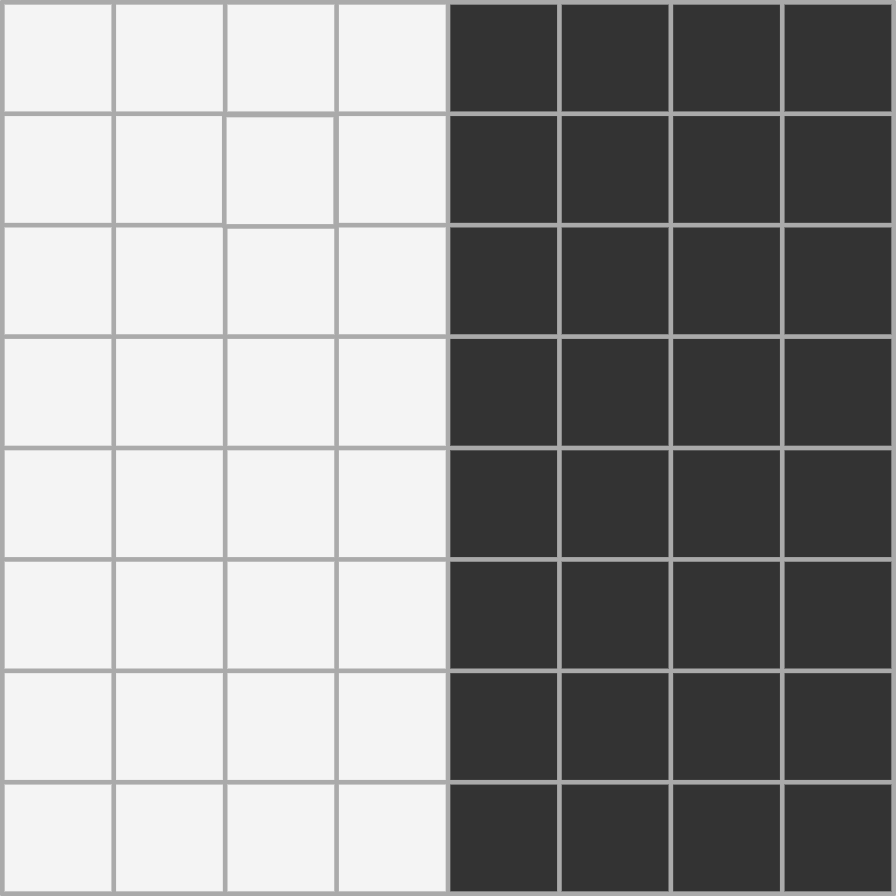
Write a WebGL 1 fragment shader that draws this pattern.

```glsl
precision highp float;
uniform vec2 u_resolution;

const vec3 LIGHT = vec3(0.957);
const vec3 DARK = vec3(0.2);
const vec3 LINE = vec3(0.667);
const vec3 PAPER = vec3(1.0);
const float CELLS = 8.0;
const float HALF_LINE = 0.0026;
const float CELL = (1.0 - 2.0 * HALF_LINE) / CELLS;
const vec2 LOOSE_CELL = vec2(2.0, 6.0);
const vec2 LOOSE_SHIFT = vec2(-0.0010, -0.0014);

float coverage(float dist, float pixel) {
  return clamp(0.5 - dist / pixel, 0.0, 1.0);
}

float boxDistance(vec2 p, vec2 halfSize) {
  vec2 q = abs(p) - halfSize;
  return length(max(q, 0.0)) + min(max(q.x, q.y), 0.0);
}

float gridDistance(vec2 p) {
  vec2 toLine = abs(fract(p / CELL + 0.5) - 0.5) * CELL;
  return min(toLine.x, toLine.y);
}

void main() {
  vec2 uv = gl_FragCoord.xy / u_resolution;
  float pixel = 1.0 / min(u_resolution.x, u_resolution.y);

  // Two halves under a regular grid
  vec3 color = mix(LIGHT, DARK, step(0.5, uv.x));
  float grid = gridDistance(uv - HALF_LINE) - HALF_LINE;
  color = mix(color, LINE, coverage(grid, pixel));

  // One tile sits slightly out of line
  vec2 tileCenter = HALF_LINE + (LOOSE_CELL + 0.5) * CELL + LOOSE_SHIFT;
  float tile = boxDistance(uv - tileCenter, vec2(0.5 * CELL));
  color = mix(color, LIGHT, coverage(tile, pixel));
  color = mix(color, LINE, coverage(abs(tile) - HALF_LINE, pixel));

  // Rounded outer corners
  float board = boxDistance(uv - 0.5, vec2(0.5 - HALF_LINE)) - HALF_LINE;
  color = mix(PAPER, color, coverage(board - 0.5 * pixel, pixel));

  gl_FragColor = vec4(color, 1.0);
}
```
